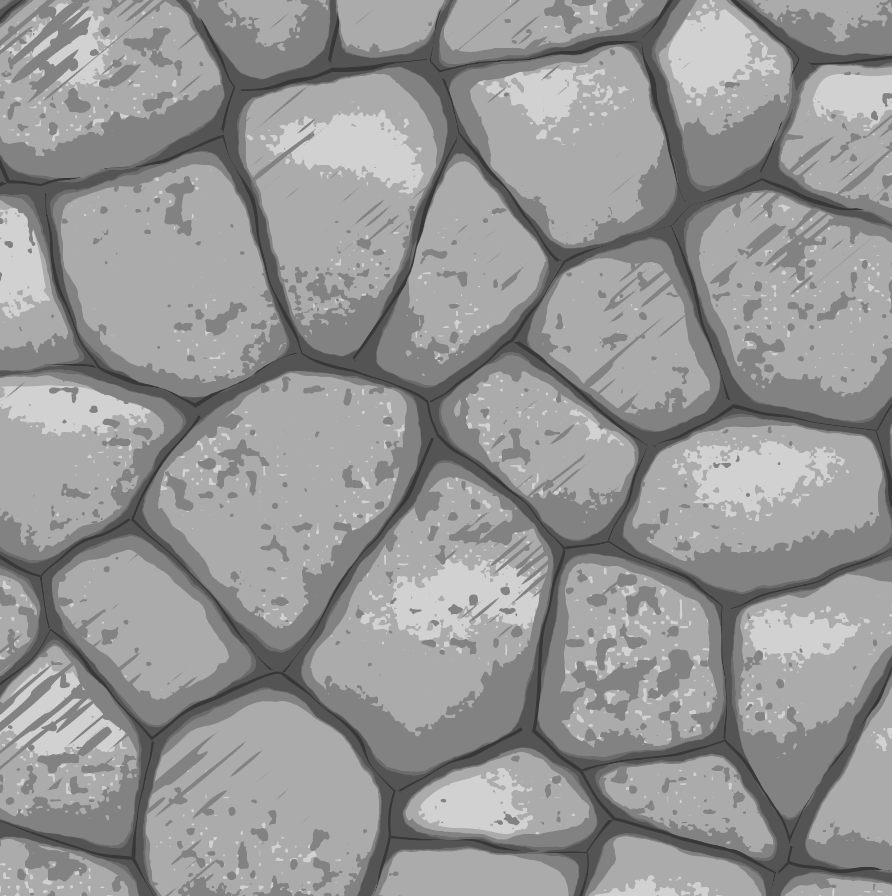
A Shadertoy shader for this texture:

```glsl
// Dry stone wall in six flat greys: a weighted Voronoi diagram gives the stones,
// the rounded distance to their borders gives joints, bevels and cracks, and
// thresholded noise paints grainy highlights, shaded undersides, pits and scratches.

float hash(vec2 p) {
    return fract(sin(dot(p, vec2(127.1, 311.7))) * 43758.5453);
}

float noise(vec2 p) {
    vec2 i = floor(p), f = fract(p);
    f = f * f * (3.0 - 2.0 * f);
    return mix(mix(hash(i), hash(i + vec2(1, 0)), f.x),
               mix(hash(i + vec2(0, 1)), hash(i + vec2(1, 1)), f.x), f.y);
}

float fbm(vec2 p) {
    float sum = 0.0, amp = 0.533;
    for (int i = 0; i < 4; i++) {
        sum += amp * noise(p);
        p = mat2(1.6, 1.2, -1.2, 1.6) * p + 7.3;
        amp *= 0.5;
    }
    return sum;
}

// Antialiased test for x > 0
float above(float x) {
    float w = 0.5 * fwidth(x) + 1e-5;
    return smoothstep(-w, w, x);
}

const vec2 GRID = vec2(4.3, 5.2);

// Centre of a stone in canvas units; every other course is shifted
vec2 stoneCentre(vec2 id) {
    vec2 jitter = vec2(hash(id), hash(id + 37.7)) - 0.5;
    return (id + 0.5 + 0.78 * jitter + vec2(0.5 * mod(id.y, 2.0), 0.0)) / GRID;
}

float stoneWeight(vec2 id) {
    return 0.016 * hash(id + 91.3);
}

void mainImage(out vec4 fragColor, in vec2 fragCoord) {
    vec2 uv = fragCoord / iResolution.y;
    vec2 p = uv + 0.022 * (vec2(noise(uv * 9.0), noise(uv * 9.0 + 40.0)) - 0.5)
                + 0.005 * (vec2(noise(uv * 34.0), noise(uv * 34.0 + 20.0)) - 0.5);

    // Stone that owns this point
    vec2 base = floor(p * GRID), stone = base;
    float best = 1e3;
    for (int y = -2; y <= 2; y++)
    for (int x = -2; x <= 2; x++) {
        vec2 id = base + vec2(x, y), d = p - stoneCentre(id);
        float power = dot(d, d) - stoneWeight(id);
        if (power < best) { best = power; stone = id; }
    }
    vec2 centre = stoneCentre(stone), q = p - centre;

    // Distance to the border: hard, and blended so that corners are rounded
    float hard = 1e3, blend = 0.0;
    vec2 normal = vec2(0.0, 1.0);
    for (int y = -2; y <= 2; y++)
    for (int x = -2; x <= 2; x++) {
        vec2 id = base + vec2(x, y);
        if (id == stone) continue;
        vec2 c = stoneCentre(id), d = p - c;
        float dist = (dot(d, d) - stoneWeight(id) - best) / (2.0 * length(c - centre));
        blend += exp(-95.0 * dist);
        if (dist < hard) { hard = dist; normal = normalize(c - centre); }
    }
    float edge = -log(blend) / 95.0;

    // Shared noise and per-stone chance
    float patches = fbm(uv * 13.0 + 5.0);
    float broad = fbm(uv * 6.0 + 60.0);
    float grain = 0.6 * noise(uv * 150.0) + 0.4 * noise(uv * 290.0);
    float litChance = hash(stone + 11.0), shadeChance = hash(stone + 23.0);
    float face = above(edge - 0.017);
    float grey = 0.67;

    // Chalky highlight on the upper part of some stones
    vec2 offset = vec2(0.06 * (hash(stone + 5.0) - 0.5), 0.042);
    float lit = 0.52 - 0.8 * length((q - offset) / vec2(0.1, 0.055))
              + 1.3 * (patches - 0.5) + 0.7 * (grain - 0.5) - step(litChance, 0.4);
    grey = mix(grey, 0.82, face * above(lit));
    float flecks = noise(uv * 200.0 + 9.0) + 0.9 * (broad - 0.5) - 1.0;
    grey = mix(grey, 0.82, face * above(flecks));

    // Grainy shade along the undersides
    float under = smoothstep(0.08, 0.008, edge) * smoothstep(0.0, 0.085, -q.y + 0.25 * q.x);
    float shade = under * mix(0.5, 1.1, shadeChance) + 1.1 * (patches - 0.5)
                + 0.45 * (grain - 0.5) - 0.58;
    grey = mix(grey, 0.51, above(shade));

    // Pits in loose clusters, and slanted scratches
    float pits = noise(uv * 85.0 + 3.0) + 0.3 * (grain - 0.5) + 1.3 * (broad - 0.5) - 0.93;
    grey = mix(grey, 0.51, above(pits));
    vec2 slant = mat2(0.77, -0.64, 0.64, 0.77) * uv;
    float scratch = noise(slant * vec2(16.0, 210.0)) + 1.6 * (fbm(uv * 5.0 + 17.0) - 0.5) - 1.12;
    grey = mix(grey, 0.51, above(scratch));

    // Bevel, soft joint rim, dark joint core
    float halfWidth = 0.0035 + 0.006 * noise(uv * 8.0 + 70.0);
    float rough = edge + 0.003 * (noise(uv * 65.0) - 0.5) + 0.0015 * (grain - 0.5);
    float bevel = 0.0015 + 0.055 * max(0.0, fbm(uv * 8.0 + 31.0) - 0.45)
                + 0.003 * max(0.0, -normal.y);
    grey = mix(grey, 0.51, above(halfWidth + bevel - rough));
    grey = mix(grey, 0.42, above(halfWidth - rough));
    float streak = 0.006 * (noise(uv * 28.0 + 12.0) - 0.4);
    grey = mix(grey, 0.33, above(halfWidth - 0.0006 - max(streak, 0.0) - rough));

    // Broken black crack wandering from side to side within the joint
    float across = hard * sign(dot(normal, vec2(0.5, 0.86)));
    float wander = 0.018 * (noise(uv * 10.0 + 25.0) - 0.5);
    float crack = 0.0028 * noise(uv * 22.0 + 50.0) - 0.0002 - abs(across - wander);
    grey = mix(grey, 0.22, above(crack) * above(halfWidth + 0.001 - rough));

    fragColor = vec4(vec3(grey), 1.0);
}
```
